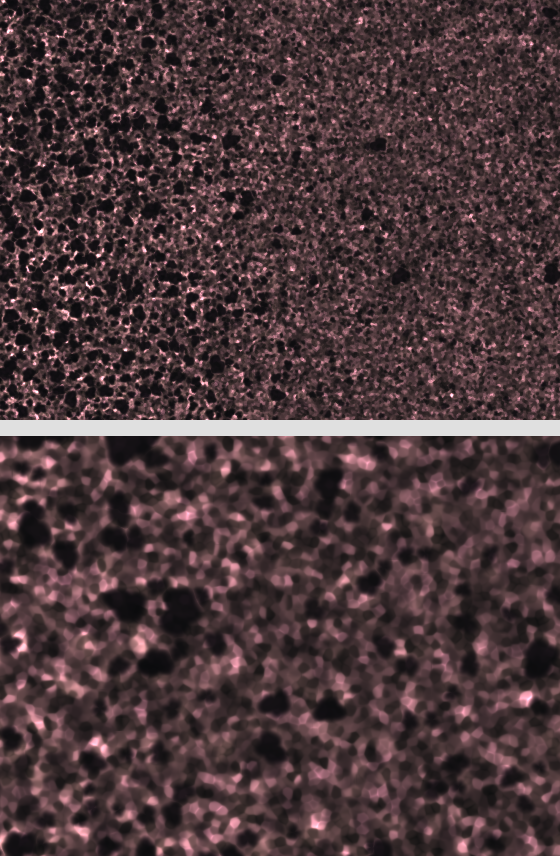
Top: the whole. Bottom: its middle third, enlarged.
Give the GLSL for this texture, as a Shadertoy shader.

```glsl
// Draws a dark rosy thin section: fine crystal grain turning into rimmed black pores at lower left.

const float FINE_SCALE   = 155.0;  // grain cells per canvas height
const float COARSE_SCALE = 88.0;
const float PORE_SCALE   = 25.0;
const float SPECK_SCALE  = 45.0;
const float BLOT_SCALE   = 5.0;
const float MEDIAN_RED   = 0.245;  // red level of the middle tone
const float TONE_SPREAD  = 0.52;   // spread of the logarithm of brightness
const float TONE_LIFT    = 0.25;   // offsets the darkness of the pores
const float PORE_TONE    = -2.5;
const float RIM_GAIN     = 0.75;
const float EDGE_SOFT    = 0.0035;
const float TINT_AMOUNT  = 0.035;
const vec3  TONE_SLOPE   = vec3(1.0, 0.69, 0.675);
const vec3  TONE_FLOOR   = vec3(0.0, 0.012, 0.025);
const float PI           = 3.14159;

vec3 hash3(vec2 cell, float seed) {
    vec3 q = fract((cell.xyx + seed * 17.0) * vec3(0.1031, 0.1030, 0.0973));
    q += dot(q, q.yxz + 33.33);
    return fract((q.xxy + q.yzz) * q.zyx);
}

// 1 in the porous lower left, 0 in the even right side
float coarseness(vec2 p) {
    return 1.0 - smoothstep(0.1, 1.0, p.x + 0.28 * (p.y - 0.25));
}

// Blend of randomly turned oval crystals, with mean 0 and variance near 1
float crystalGrain(vec2 p, float scale, vec2 spread, float seed) {
    p *= scale;
    vec2 home = floor(p);
    float sum = 0.0, power = 0.01;
    for (int y = -1; y <= 1; y++)
    for (int x = -1; x <= 1; x++) {
        vec2 cell = home + vec2(x, y);
        vec3 place = hash3(cell, seed);
        vec3 look = hash3(cell, seed + 5.0);
        float turn = look.z * PI;
        vec2 axis = vec2(cos(turn), sin(turn));
        vec2 d = p - cell - place.xy;
        vec2 local = vec2(dot(d, axis), dot(d, vec2(-axis.y, axis.x))) / spread;
        float weight = exp(-0.5 * dot(local, local));
        sum += weight * (look.x + look.y - 1.0) * 2.45;
        power += weight * weight;
    }
    return sum / sqrt(power);
}

// Signed distance to scattered lumpy pores; chance runs from fine to coarse side
float poreDistance(vec2 p, float scale, vec2 radii, vec2 chance, float seed) {
    p *= scale;
    vec2 home = floor(p);
    float nearest = 1.0;
    for (int y = -1; y <= 1; y++)
    for (int x = -1; x <= 1; x++) {
        vec2 cell = home + vec2(x, y);
        vec3 place = hash3(cell, seed);
        vec3 look = hash3(cell, seed + 3.0);
        float density = mix(chance.x, chance.y, coarseness((cell + 0.5) / scale));
        if (place.z > density) continue;
        vec2 d = p - cell - mix(vec2(0.15), vec2(0.85), place.xy);
        float angle = atan(d.y, d.x);
        float lumps = 1.0 + 0.16 * sin(2.0 * angle + 6.0 * look.y)
                          + 0.12 * sin(3.0 * angle + 6.0 * look.z)
                          + 0.08 * sin(5.0 * angle + 9.0 * look.x);
        nearest = min(nearest, length(d) - mix(radii.x, radii.y, look.x) * lumps);
    }
    return nearest / scale;
}

float poreMask(float dist) {
    return 1.0 - smoothstep(-EDGE_SOFT, EDGE_SOFT, dist);
}

void mainImage(out vec4 fragColor, in vec2 fragCoord) {
    vec2 p = fragCoord / iResolution.y;
    float coarse = coarseness(p);

    // Crystal grain, larger and more needle-like on the coarse side
    vec2 spread = mix(vec2(0.4, 0.27), vec2(0.5, 0.21), coarse);
    float fineGrain = crystalGrain(p, FINE_SCALE, vec2(0.4, 0.28), 1.0);
    float coarseGrain = crystalGrain(p, COARSE_SCALE, spread, 2.0);
    float share = mix(0.5, 0.78, coarse);
    float tone = share * coarseGrain + sqrt(1.0 - share * share) * fineGrain;
    tone = tone * mix(0.82, 1.08, coarse) + TONE_LIFT;

    // Broad uneven lighting
    tone += 0.1 * sin(5.0 * p.x + 2.0 * sin(4.0 * p.y)) * sin(6.0 * p.y + 1.0);
    tone -= 0.35 * smoothstep(0.45, 0.95, length(p - vec2(0.75, 0.45)));

    // Pores with bright rims
    float pores = poreDistance(p, PORE_SCALE, vec2(0.18, 0.4), vec2(0.0, 0.78), 7.0);
    float specks = poreDistance(p, SPECK_SCALE, vec2(0.16, 0.36), vec2(0.13, 0.5), 11.0);
    float blots = poreDistance(p, BLOT_SCALE, vec2(0.06, 0.11), vec2(0.18, 0.3), 19.0);
    float rimOffset = (min(pores, specks) - 0.005) / 0.0035;
    tone += RIM_GAIN * coarse * exp(-rimOffset * rimOffset);
    float dark = max(poreMask(pores), max(0.85 * poreMask(specks), poreMask(blots)));
    tone = mix(tone, PORE_TONE + 0.35 * tone, dark);

    // Tone to rosy colour
    float red = MEDIAN_RED * exp(TONE_SPREAD * tone);
    vec3 colour = TONE_FLOOR + TONE_SLOPE * red;
    colour *= 1.0 + TINT_AMOUNT * fineGrain * vec3(0.3, -0.6, 0.8);
    fragColor = vec4(clamp(colour, 0.0, 1.0), 1.0);
}
```
